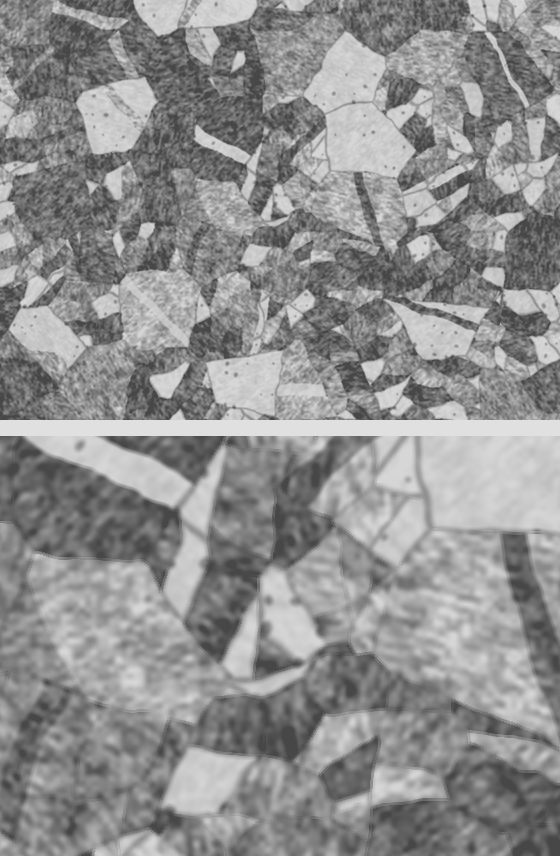
Top, the full canvas; bottom, a detail of the centre.
A WebGL 1 fragment shader for this texture:

```glsl
precision highp float;
// Grey micrograph of a polished, etched metal: angular grains, laths, twin bands and pits.

uniform vec2 u_resolution;

// Lengths are fractions of the canvas height, scales are cells per height.
const float GRAIN_SCALE = 6.4;
const vec2 LATH_SCALE = vec2(23.0, 13.0);
const float LATH_SHARE = 0.5;
const float SIZE_SPREAD = 0.22;
const float TWIN_SHARE = 0.3;
const vec2 ETCH_SCALE = vec2(95.0, 190.0);
const float PIT_SCALE = 42.0;
const float PIT_SHARE = 0.3;
const float BORDER_WIDTH = 0.0045;
const float SOFTNESS = 0.0011;

const float DARK_TONE = 0.41;
const float MID_TONE = 0.54;
const float PALE_TONE = 0.67;
const float BRIGHT_TONE = 0.80;
const float DARK_LIMIT = 0.41;
const float MID_LIMIT = 0.62;
const float PALE_LIMIT = 0.76;

float hash(vec2 p) {
  return fract(sin(dot(p, vec2(127.1, 311.7))) * 43758.5453);
}

vec2 hash2(vec2 p) {
  return vec2(hash(p), hash(p + 57.3));
}

float noise(vec2 p) {
  vec2 i = floor(p), f = fract(p);
  f = f * f * (3.0 - 2.0 * f);
  return mix(mix(hash(i), hash(i + vec2(1.0, 0.0)), f.x),
             mix(hash(i + vec2(0.0, 1.0)), hash(i + vec2(1.0, 1.0)), f.x), f.y);
}

vec2 rotate(vec2 p, float angle) {
  float c = cos(angle), s = sin(angle);
  return vec2(c * p.x - s * p.y, s * p.x + c * p.y);
}

struct Cell {
  vec2 id;
  vec2 center; // relative to the sample point
  float edge;  // distance to the nearest border
};

// Weighted Voronoi cell: straight borders, uneven sizes.
Cell findCell(vec2 p, vec2 seed) {
  vec2 nearId = vec2(0.0), nearPos = vec2(8.0), nextPos = vec2(9.0);
  float nearPower = 64.0, nextPower = 64.0;
  for (int j = -1; j <= 1; j++) {
    for (int i = -1; i <= 1; i++) {
      vec2 id = floor(p) + vec2(float(i), float(j));
      vec2 pos = id + 0.08 + 0.84 * hash2(id + seed) - p;
      float power = dot(pos, pos) - SIZE_SPREAD * hash(id + seed + 19.7);
      if (power < nearPower) {
        nextPower = nearPower; nextPos = nearPos;
        nearPower = power; nearPos = pos; nearId = id;
      } else if (power < nextPower) {
        nextPower = power; nextPos = pos;
      }
    }
  }
  float edge = (nextPower - nearPower) / (2.0 * length(nextPos - nearPos) + 0.001);
  return Cell(nearId + seed, nearPos, edge);
}

float toneFor(float pick, float shade) {
  float tone = DARK_TONE + 0.07 * (shade - 0.5);
  tone = mix(tone, MID_TONE + 0.10 * (shade - 0.5), step(DARK_LIMIT, pick));
  tone = mix(tone, PALE_TONE + 0.08 * (shade - 0.5), step(MID_LIMIT, pick));
  return mix(tone, BRIGHT_TONE + 0.05 * (shade - 0.5), step(PALE_LIMIT, pick));
}

// Round dark etch pits on a jittered grid.
float pits(vec2 p) {
  vec2 q = p * PIT_SCALE, id = floor(q);
  vec2 d = fract(q) - mix(vec2(0.3), vec2(0.7), hash2(id + 3.1));
  float radius = mix(0.08, 0.2, hash(id + 8.6));
  return step(hash(id + 5.9), PIT_SHARE) * (1.0 - smoothstep(radius - 0.06, radius + 0.08, length(d)));
}

float surface(vec2 p) {
  vec2 warp = vec2(noise(p * 17.0), noise(p * 17.0 + 40.0)) - 0.5;
  warp += 0.4 * (vec2(noise(p * 55.0), noise(p * 55.0 + 80.0)) - 0.5);
  vec2 q = p + 0.014 * warp;

  // Large grains, some of them broken up into oriented laths
  Cell grain = findCell(q * GRAIN_SCALE, vec2(11.0, 4.0));
  float edge = grain.edge / GRAIN_SCALE;
  vec2 id = grain.id;
  float angle = 6.2832 * hash(id + 2.3);
  vec2 local = rotate(grain.center / GRAIN_SCALE, angle);
  if (hash(id + 6.1) < LATH_SHARE) {
    Cell lath = findCell(rotate(q, angle) * LATH_SCALE, id * 3.0);
    edge = min(edge, lath.edge / LATH_SCALE.x);
    id = lath.id + 0.37 * grain.id;
  }

  // Grain tone, with twin bands of another tone
  float drift = 0.3 * (noise(p * 3.0 + 9.0) - 0.5);
  float tone = toneFor(hash(id + 1.7) + drift, hash(id + 4.4));
  float bandWidth = mix(0.006, 0.014, hash(grain.id + 7.7));
  float bandOffset = abs(local.x - 0.06 * (hash(grain.id + 9.2) - 0.5));
  float band = 1.0 - smoothstep(bandWidth - 0.001, bandWidth + 0.001, bandOffset);
  band *= step(hash(grain.id + 3.8), TWIN_SHARE);
  tone = mix(tone, toneFor(hash(grain.id + 12.5), 0.5), band);

  // Directional etch texture, weak on the bright grains
  float bright = smoothstep(0.66, 0.78, tone);
  float etch = noise(rotate(p, angle + hash(id)) * ETCH_SCALE) - 0.5;
  float speckle = noise(p * 210.0 + 30.0) - 0.5;
  float mottle = noise(p * 36.0) + noise(p * 75.0 + 15.0) - 1.0;
  tone += mix(0.27, 0.07, bright) * etch + mix(0.19, 0.05, bright) * speckle;
  tone += mix(0.13, 0.04, bright) * mottle;

  // Pits and grain borders
  tone -= mix(0.04, 0.25, bright) * pits(p + 0.01 * warp);
  float border = 1.0 - smoothstep(0.0, BORDER_WIDTH, edge);
  return min(tone - mix(0.06, 0.24, bright) * border, 0.84);
}

void main() {
  vec2 p = gl_FragCoord.xy / u_resolution.y;
  // Four samples give the slight blur of the lens
  float tone = 0.0;
  for (int j = 0; j < 2; j++) {
    for (int i = 0; i < 2; i++) {
      tone += 0.25 * surface(p + SOFTNESS * (2.0 * vec2(float(i), float(j)) - 1.0));
    }
  }
  gl_FragColor = vec4(vec3(clamp(tone, 0.28, 0.84)), 1.0);
}
```
